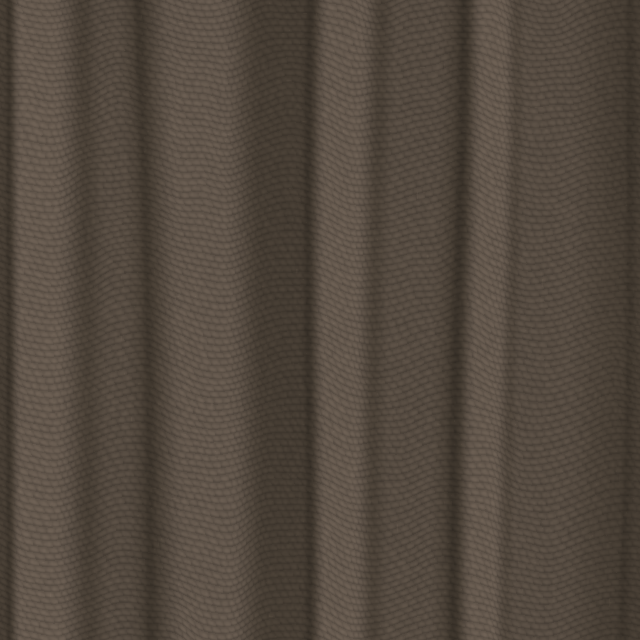
This texture is drawn by a WebGL 1 fragment shader. Its source:

```glsl
precision highp float;
// Heavy brown knitted curtain hanging in uneven vertical folds.
// Soft ridges and narrow creases set the light; a brick-offset stitch
// pattern follows the cloth, squeezed where folds turn away from view.

uniform vec2 u_resolution;

float hash(vec2 p) {
  p = fract(p * vec2(0.1031, 0.1137));
  p += dot(p, p.yx + 33.33);
  return fract((p.x + p.y) * p.x * 17.3);
}

float noise(vec2 p) {
  vec2 i = floor(p), f = fract(p);
  f = f * f * (3.0 - 2.0 * f);
  return mix(mix(hash(i), hash(i + vec2(1.0, 0.0)), f.x),
             mix(hash(i + vec2(0.0, 1.0)), hash(i + 1.0), f.x), f.y);
}

// Plateau rising from a to b and falling from c to d
float ridge(float x, float a, float b, float c, float d) {
  return smoothstep(a, b, x) * (1.0 - smoothstep(c, d, x));
}

// Dark groove, abrupt on its left and softer on its right
float crease(float x, float center, float width) {
  float d = (x - center) / (x < center ? width * 0.6 : width);
  return exp(-d * d);
}

// Folds lean slowly sideways toward the hem
float hang(vec2 uv) {
  float lean = mix(-0.02, 0.014, smoothstep(0.25, 0.6, uv.x));
  lean *= smoothstep(0.02, 0.2, uv.x);
  float sway = 0.003 * sin(uv.y * 5.0 + uv.x * 9.0);
  return uv.x + (1.0 - uv.y) * lean + sway * smoothstep(0.02, 0.2, uv.x);
}

float foldLight(float x) {
  float light = 0.270;
  light += 0.122 * ridge(x, 0.012, 0.034, 0.082, 0.135);
  light += 0.060 * ridge(x, 0.120, 0.160, 0.180, 0.222);
  light += 0.108 * ridge(x, 0.215, 0.275, 0.345, 0.410);
  light += 0.118 * ridge(x, 0.484, 0.515, 0.562, 0.600);
  light += 0.062 * ridge(x, 0.585, 0.622, 0.680, 0.722);
  light += 0.120 * ridge(x, 0.722, 0.755, 0.785, 0.812);
  light += 0.066 * ridge(x, 0.795, 0.822, 0.880, 0.985);
  light -= 0.040 * crease(x, 0.014, 0.008);
  light -= 0.030 * crease(x, 0.217, 0.012);
  light -= 0.045 * crease(x, 0.485, 0.012);
  light -= 0.045 * crease(x, 0.722, 0.014);
  light -= 0.035 * crease(x, 0.987, 0.010);
  return light;
}

// Extra cloth hidden in each turning side squeezes the stitches
float clothAcross(float x) {
  return x + 0.035 * (smoothstep(0.075, 0.14, x) + smoothstep(0.34, 0.42, x))
           + 0.025 * (smoothstep(0.55, 0.60, x) + smoothstep(0.77, 0.815, x));
}

// Signed relief of one stitch in a field of offset rows
float stitchRelief(vec2 p) {
  float row = floor(p.y);
  p.x += 0.5 * mod(row, 2.0) + 0.25 * (hash(vec2(row, 7.0)) - 0.5);
  vec2 cell = vec2(floor(p.x), row);
  vec2 q = fract(p) - 0.5;
  float vary = hash(cell + 19.0);
  q.y += 0.16 * q.x + 0.12 * (vary - 0.5);
  float bump = 1.0 - smoothstep(0.10, 0.62, length(q * vec2(0.85, 1.1)));
  float underside = smoothstep(0.08, 0.42, -q.y);
  return bump - 0.42 - 0.45 * underside + 0.22 * (vary - 0.5);
}

void main() {
  vec2 uv = gl_FragCoord.xy / u_resolution;
  float x = hang(uv);
  float light = foldLight(x);
  float lit = smoothstep(0.23, 0.38, light);

  // Stitch rows wander and sag a little with the folds
  vec2 cloth = vec2(clothAcross(x) * 72.0, uv.y * 96.0);
  cloth.y += 1.6 * (noise(uv * vec2(22.0, 7.0)) - 0.5) + 1.5 * sin(x * 24.0);
  cloth.x += 0.7 * (noise(uv * vec2(14.0, 26.0) + 40.0) - 0.5);
  float relief = stitchRelief(cloth);

  // Broad unevenness, fine yarn grain and sparse pale fibres
  float broad = noise(uv * vec2(9.0, 5.0) + 3.0) - 0.5;
  float grain = noise(uv * vec2(260.0, 230.0)) - 0.5;
  float fibre = smoothstep(0.93, 1.0, noise(uv * 190.0 + 71.0));
  light += relief * mix(0.026, 0.050, lit);
  light += 0.012 * broad + 0.022 * grain + 0.022 * fibre;

  vec3 shadowTint = vec3(1.0, 0.87, 0.725);
  vec3 litTint = vec3(1.0, 0.88, 0.77);
  gl_FragColor = vec4(light * mix(shadowTint, litTint, lit), 1.0);
}
```
